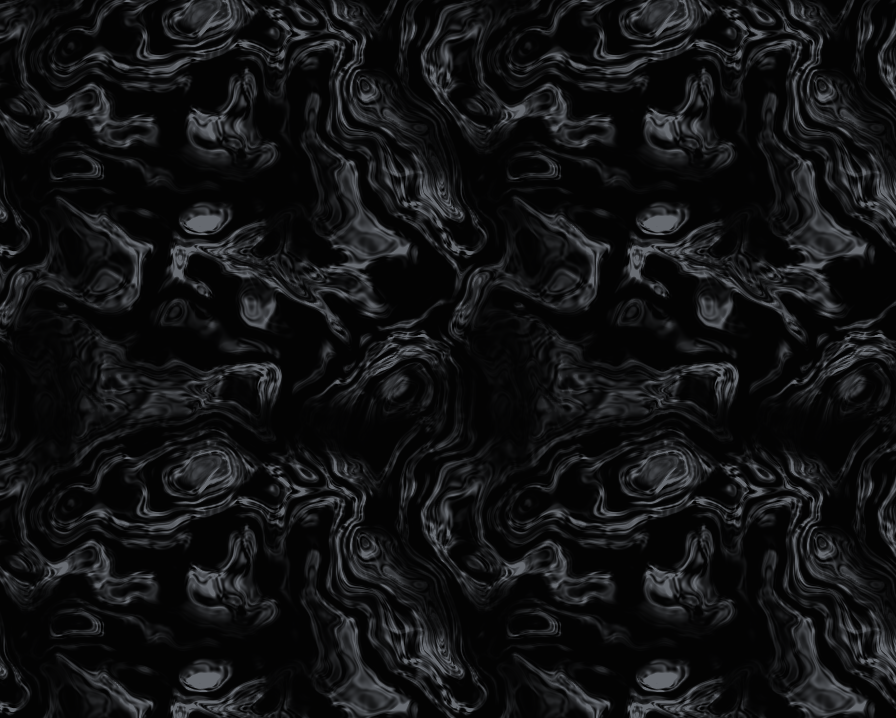
Give the GLSL for this texture, as a Shadertoy shader.

```glsl
const float TILE_WIDTH = 0.51;   // side of the square repeat, in canvas widths
const float FREE = 512.0;        // lattice period where no wrapping is needed
const vec3 PITCH = vec3(0.012, 0.012, 0.013);
const vec3 SHEEN = vec3(0.40, 0.415, 0.44);

vec2 hash22(vec2 p) {
    vec3 q = fract(vec3(p.xyx) * vec3(0.1031, 0.1030, 0.0973));
    q += dot(q, q.yzx + 33.33);
    return fract((q.xx + q.yz) * q.zy);
}

float corner(vec2 cell, vec2 f, vec2 o, float period, float seed) {
    vec2 g = hash22(mod(cell + o, period) + seed) * 2.0 - 1.0;
    return dot(g, f - o);
}

// Gradient noise that wraps after `period` cells
float noise(vec2 p, float period, float seed) {
    vec2 i = floor(p), f = fract(p);
    vec2 u = f * f * f * (f * (f * 6.0 - 15.0) + 10.0);
    float low = mix(corner(i, f, vec2(0, 0), period, seed),
                    corner(i, f, vec2(1, 0), period, seed), u.x);
    float high = mix(corner(i, f, vec2(0, 1), period, seed),
                     corner(i, f, vec2(1, 1), period, seed), u.x);
    return 1.6 * mix(low, high, u.y);
}

float fbm(vec2 t, float cells, float seed) {
    float sum = 0.0, amp = 1.0;
    for (int i = 0; i < 3; i++) {
        sum += amp * noise(t * cells, cells, seed + float(i) * 17.0);
        cells *= 2.0;
        amp *= 0.42;
    }
    return sum;
}

// Shortest offset between two points of the repeating tile
vec2 wrapped(vec2 d) { return fract(d + 0.5) - 0.5; }

float blob(vec2 t, vec2 centre, vec2 radii) {
    vec2 d = wrapped(t - centre) / radii;
    return exp(-dot(d, d));
}

float segment(vec2 d, vec2 halfSpan) {
    float along = clamp(dot(d, halfSpan) / dot(halfSpan, halfSpan), -1.0, 1.0);
    return length(d - halfSpan * along);
}

// Threads that follow the contours of `flow`, faded where too fine to draw
float fibre(float flow, float along, float freq, float seed) {
    float fade = 1.0 - smoothstep(0.5, 1.3, fwidth(flow * freq));
    return fade * noise(vec2(flow * freq, along * 7.0), FREE, seed);
}

// x: bright core, y: dark surrounding moat
vec2 knot(vec2 t, vec2 centre, vec2 radii) {
    float l = length(wrapped(t - centre) / radii);
    float moat = (l - 1.3) / 0.25;
    return vec2(1.0 - smoothstep(0.6, 1.0, l), exp(-moat * moat));
}

void mainImage(out vec4 fragColor, in vec2 fragCoord) {
    vec2 t = vec2(fragCoord.x, iResolution.y - fragCoord.y) / (TILE_WIDTH * iResolution.x);

    // Warped tile coordinates
    vec2 warp = vec2(fbm(t, 3.0, 11.0), fbm(t, 3.0, 71.0));
    vec2 q = t + 0.17 * warp;
    vec2 k = t + 0.025 * warp;

    // Flow field, bent around knots and along a slanting trough
    vec2 eyeAt = vec2(0.46, 0.035), buttonAt = vec2(0.867, 0.842);
    float trough = segment(wrapped(k - vec2(0.88, 0.17)), vec2(0.08, 0.2));
    float flow = 0.75 * fbm(q, 3.0, 131.0) + 0.012 * noise(t * 36.0, 36.0, 5.0);
    flow += 0.9 * blob(k, eyeAt, vec2(0.19, 0.10));
    flow += 0.8 * blob(k, buttonAt, vec2(0.13, 0.12));
    flow += 0.5 * exp(-trough * trough / 0.008);
    for (int i = 0; i < 5; i++) {
        vec2 centre = hash22(vec2(float(i) * 7.0 + 3.0, 29.0));
        flow += 0.4 * blob(k, centre, vec2(0.05 + 0.006 * float(i)));
    }

    // Broad folds, threads and grain
    float along = fbm(t, 5.0, 211.0);
    float folds = smoothstep(-0.26, 0.3, noise(vec2(flow * 6.0, along * 1.5), FREE, 41.0));
    float threads = 0.48 + 0.65 * fibre(flow, along, 14.0, 83.0)
                  + 0.7 * fibre(flow, along, 32.0, 97.0)
                  + 0.55 * fibre(flow, along, 66.0, 59.0);
    float grain = noise(q * 64.0, 64.0, 23.0);
    threads = clamp(threads + 0.22 * grain, 0.0, 1.2);

    // Glossy patches and sooty hollows
    float gloss = 0.46 + 0.7 * fbm(q, 4.0, 307.0);
    gloss += 0.45 * blob(k, vec2(0.74, 0.16), vec2(0.07, 0.14));
    gloss += 0.45 * blob(k, vec2(0.42, 0.59), vec2(0.11, 0.08));
    gloss += 0.40 * blob(k, vec2(0.85, 0.76), vec2(0.13, 0.10));
    gloss += 0.30 * blob(k, eyeAt, vec2(0.16, 0.08));
    float soot = 0.75 * exp(-trough * trough / 0.0016);
    soot += 0.9 * blob(k, vec2(0.71, 0.89), vec2(0.10, 0.06));
    soot += 0.8 * blob(k, vec2(0.25, 0.71), vec2(0.11, 0.06));
    float hollow = wrapped(k - vec2(0.0, 0.93)).y;
    soot += 0.65 * exp(-hollow * hollow / 0.002);
    gloss = clamp(gloss, 0.05, 1.1) * (1.0 - clamp(soot, 0.0, 0.95));

    // Light on the surface, with the two large knots set in
    float light = 1.75 * gloss * folds * pow(threads, 1.35);
    vec2 eye = knot(k, eyeAt, vec2(0.085, 0.042));
    vec2 button = knot(k, buttonAt, vec2(0.036, 0.033));
    float core = max(eye.x, button.x);
    light = mix(light, 0.36 + 0.4 * threads + 0.2 * grain, 0.75 * core);
    light *= 1.0 - 0.8 * max(0.7 * eye.y, button.y);
    light += 0.3 * gloss * folds * smoothstep(0.3, 0.6, grain);

    fragColor = vec4(mix(PITCH, SHEEN, clamp(light, 0.0, 1.0)), 1.0);
}
```
